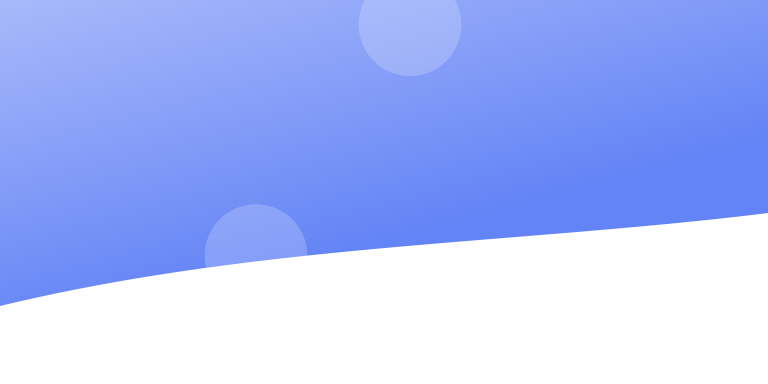
Reproduce this background procedurally as a Shadertoy shader.

```glsl
#define SKY_PALE vec3(0.660, 0.725, 0.980)
#define SKY_DEEP vec3(0.390, 0.518, 0.963)
#define GROUND_WHITE vec3(1.0)
#define GRADIENT_DIR vec2(0.259, -0.966)
#define GRADIENT_LENGTH 0.865
#define DISC_RADIUS 0.1335
#define DISC_OPACITY 0.2
#define DISC_LOW vec2(0.6667, 0.3345)
#define DISC_HIGH vec2(1.0677, 0.9355)
#define CURVE vec4(0.2031, 0.4828, -0.4839, 0.2432)

// Height of the white ground, a cubic across the canvas width
float groundHeight(float x) {
    return CURVE.x + x * (CURVE.y + x * (CURVE.z + x * CURVE.w));
}

float groundSlope(float x) {
    return CURVE.y + x * (2.0 * CURVE.z + x * 3.0 * CURVE.w);
}

// Smooth coverage of the inside of a signed distance
float coverage(float dist, float pixel) {
    return clamp(0.5 - dist / pixel, 0.0, 1.0);
}

float disc(vec2 p, vec2 center, float pixel) {
    return coverage(length(p - center) - DISC_RADIUS, pixel);
}

void mainImage(out vec4 fragColor, in vec2 fragCoord) {
    float pixel = 1.0 / iResolution.y;
    float aspect = iResolution.x * pixel;
    vec2 p = fragCoord * pixel;
    float across = p.x / aspect;

    // Tilted sky gradient, starting at the top left corner
    float t = dot(p - vec2(0.0, 1.0), GRADIENT_DIR) / GRADIENT_LENGTH;
    vec3 color = mix(SKY_PALE, SKY_DEEP, clamp(t, 0.0, 1.0));

    // Translucent discs
    float discs = max(disc(p, DISC_LOW, pixel), disc(p, DISC_HIGH, pixel));
    color = mix(color, vec3(1.0), DISC_OPACITY * discs);

    // Ground below the curve, with the distance corrected for its slope
    float slope = groundSlope(across) / aspect;
    float groundDist = (p.y - groundHeight(across)) / sqrt(1.0 + slope * slope);
    color = mix(color, GROUND_WHITE, coverage(groundDist, pixel));

    fragColor = vec4(color, 1.0);
}
```
